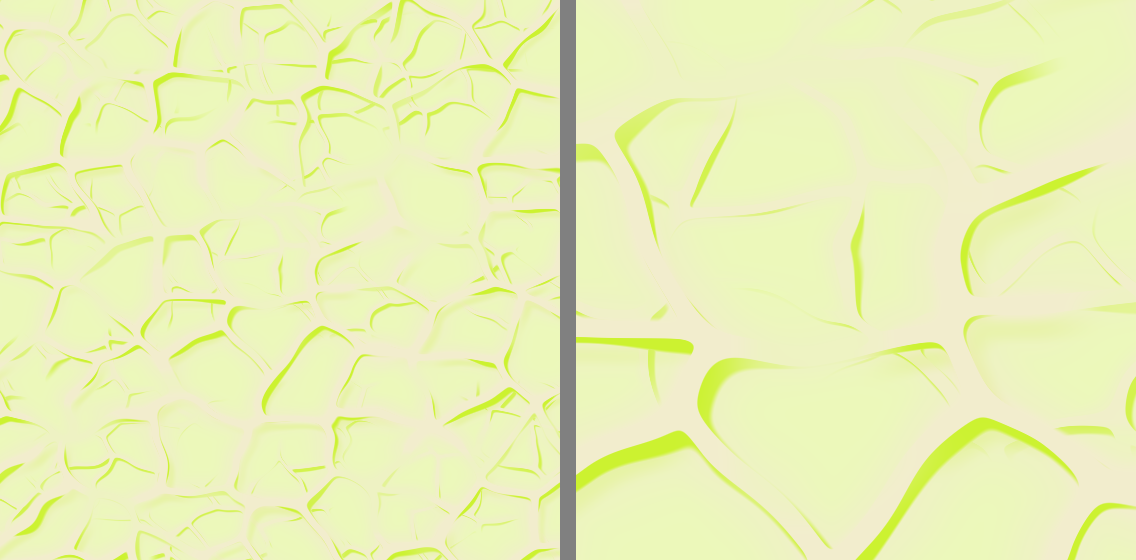
Left, the full canvas; right, a detail of the centre.
Write a WebGL 1 fragment shader that draws this texture.

```glsl
precision highp float;
// Pale cracked plaster: angular cells parted by thin cream ridges, with crisp
// lime shadows inside their upper left edges. Ridges are smooth Voronoi borders;
// shadows come from comparing the border field with a shifted copy of itself.

uniform vec2 u_resolution;

#define CELLS vec2(7.0, 8.4)       // cells across the canvas
#define JITTER 0.95                // irregularity of the cells
#define WARP 0.22                  // bending of the ridges
#define ROUNDING 42.0              // higher gives sharper corners
#define RIDGE 0.046                // half width of a ridge, in cells
#define HALO 0.18                  // reach of the cream glow
#define REACH 0.088                // longest sharp shadow
#define TO_LIGHT vec2(-0.55, 0.83) // direction of the light
#define FINE_SCALE 1.5             // size ratio of the faint second layer

const vec3 CELL  = vec3(0.925, 0.972, 0.731);
const vec3 MID   = vec3(0.932, 0.951, 0.762);
const vec3 CREAM = vec3(0.95, 0.931, 0.805);
const vec3 LIME  = vec3(0.80, 0.95, 0.19);

vec2 hash2(vec2 p) {
  vec3 q = fract(p.xyx * vec3(0.1031, 0.1030, 0.0973));
  q += dot(q, q.yzx + 33.33);
  return fract((q.xx + q.yz) * q.zy);
}

float noise(vec2 p) {
  vec2 i = floor(p), f = fract(p);
  f = f * f * (3.0 - 2.0 * f);
  float low = mix(hash2(i).x, hash2(i + vec2(1.0, 0.0)).x, f.x);
  float high = mix(hash2(i + vec2(0.0, 1.0)).x, hash2(i + 1.0).x, f.x);
  return mix(low, high, f.y);
}

vec2 seedAt(vec2 cell) {
  return cell + 0.5 + JITTER * (hash2(cell + 71.0) - 0.5);
}

// Smoothed distance to the nearest cell border
float borderDistance(vec2 p) {
  p += WARP * (vec2(noise(p * 2.1 + 9.0), noise(p * 2.1 + 47.0)) - 0.5);
  vec2 base = floor(p), home = base, toHome = vec2(0.0);
  float nearest = 9.0;
  for (int y = -1; y <= 1; y++) {
    for (int x = -1; x <= 1; x++) {
      vec2 cell = base + vec2(float(x), float(y));
      vec2 toSeed = seedAt(cell) - p;
      float d = dot(toSeed, toSeed);
      if (d < nearest) { nearest = d; home = cell; toHome = toSeed; }
    }
  }
  float sum = 0.0;
  for (int y = -2; y <= 2; y++) {
    for (int x = -2; x <= 2; x++) {
      vec2 toSeed = seedAt(home + vec2(float(x), float(y))) - p;
      vec2 across = toSeed - toHome;
      if (dot(across, across) > 0.0001) {
        float d = dot(0.5 * (toHome + toSeed), normalize(across));
        sum += exp(-ROUNDING * d);
      }
    }
  }
  return -log(max(sum, 1e-16)) / ROUNDING;
}

// Sharp shadow cast into the cell by the ridge on the lit side
float edgeShadow(vec2 p, float d, float width, float reach, float aa) {
  float shifted = borderDistance(p + TO_LIGHT * reach);
  float inside = smoothstep(width - aa, width + aa, d);
  float open = smoothstep(width - aa, width + aa + 0.25 * reach, shifted);
  return inside * (1.0 - open) * smoothstep(0.004, 0.03, reach);
}

void main() {
  vec2 p = gl_FragCoord.xy / u_resolution * CELLS + 20.0;
  float aa = 0.6 * CELLS.y / u_resolution.y;

  // Variation lets ridges fade away and shadows taper
  float strength = smoothstep(0.15, 0.6, noise(p * 1.5 + 3.0));
  float reach = REACH * smoothstep(0.12, 0.95, noise(p * 2.1 + 31.0));

  // Main ridges: sharp line and a wide soft shade
  float d = borderDistance(p);
  float inside = smoothstep(RIDGE - aa, RIDGE + aa, d);
  float line = edgeShadow(p, d, RIDGE, reach, aa) * mix(0.3, 1.0, strength);
  float lit = borderDistance(p + TO_LIGHT * 0.14);
  float shade = inside * (1.0 - smoothstep(RIDGE - 0.04, RIDGE + 0.05, lit));
  shade *= 0.19 * strength * smoothstep(0.3, 0.6, noise(p * 1.7 + 63.0));

  // Faint finer fragments in scattered patches
  vec2 q = p * FINE_SCALE + 13.0;
  float patches = smoothstep(0.4, 0.65, noise(p * 1.3 + 85.0));
  float fine = borderDistance(q);
  float fineInside = smoothstep(0.04 - aa, 0.04 + 2.0 * aa, fine);
  float fineLine = edgeShadow(q, fine, 0.04, reach, aa * FINE_SCALE);
  fineLine *= 0.8 * patches * smoothstep(RIDGE, RIDGE + 0.04, d);

  // Cream ridges with a crisp rim, glowing into the cells
  float glow = exp(-max(d - RIDGE, 0.0) / HALO) * mix(0.56, 1.0, strength);
  glow *= mix(1.0, 0.83, inside);
  float fineGlow = exp(-max(fine - 0.04, 0.0) / 0.11) * patches * 0.74;
  fineGlow *= mix(1.0, 0.82, fineInside);
  float tone = max(glow, fineGlow) + 0.06 * (noise(p * 4.0) - 0.5);
  vec3 color = mix(CELL, MID, smoothstep(0.1, 0.55, tone));
  color = mix(color, CREAM, smoothstep(0.54, 0.88, tone));

  color = mix(color, LIME, max(max(line, fineLine), shade));
  gl_FragColor = vec4(color, 1.0);
}
```
